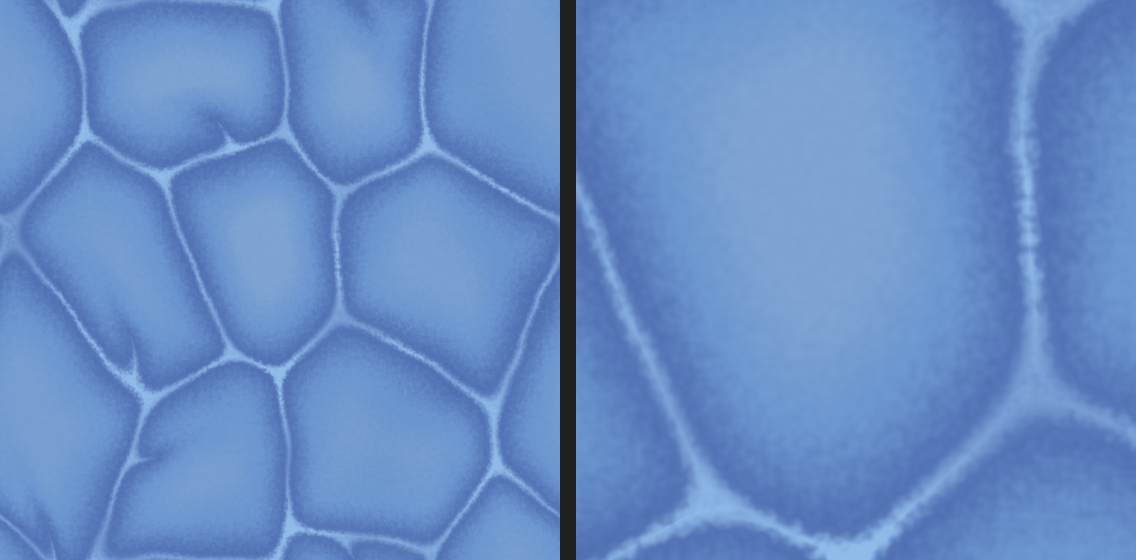
Left: the whole. Right: its middle third, enlarged.
Reproduce this texture procedurally as a WebGL 2 fragment shader.

```glsl
#version 300 es
precision highp float;
// Painted blue cells with pale, chalky seams. A wrapping Voronoi diagram is warped,
// its border distances are blended into rounded outlines, and that single distance
// drives the seams, the dark rims and the pale centres.
uniform vec2 u_resolution;
out vec4 fragColor;

const float CELLS = 3.0;                  // cells per side of the tile
const float JITTER = 0.66;                // scatter of the cell sites
const vec2 METRIC = vec2(1.0, 0.76);      // below 1 in y makes cells taller
const float ROUNDING = 0.011;             // softness of the cell corners
const float WARP = 0.036;                 // bend of the outlines
const float WOBBLE = 0.007;               // small waver of the outlines
const float SEAM_WIDTH = 0.0095;
const float CREASE_REACH = 0.045;         // how far a crease enters its cell
const float CREASE_SHARE = 0.5;           // part of the cells with a crease
const float RIM_WIDTH = 0.056;
const float GRAIN = 0.012;
const vec3 DEEP = vec3(0.310, 0.432, 0.694);
const vec3 MID = vec3(0.422, 0.588, 0.812);
const vec3 PALE = vec3(0.492, 0.638, 0.822);
const vec3 SEAM = vec3(0.565, 0.735, 0.915);

vec2 hash22(vec2 p) {
  vec3 q = fract(p.xyx * vec3(0.1031, 0.1030, 0.0973));
  q += dot(q, q.yzx + 33.33);
  return fract((q.xx + q.yz) * q.zy);
}

float cornerSlope(vec2 corner, vec2 offset, float period) {
  float angle = 6.2832 * hash22(mod(corner, period) + period).x;
  return dot(vec2(cos(angle), sin(angle)), offset);
}

// Gradient noise repeating a whole number of times over the tile.
float noise(vec2 uv, float period) {
  vec2 p = uv * period, i = floor(p), f = p - i;
  vec2 w = f * f * f * (f * (f * 6.0 - 15.0) + 10.0);
  vec2 e = vec2(1.0, 0.0);
  float low = mix(cornerSlope(i, f, period), cornerSlope(i + e.xy, f - e.xy, period), w.x);
  float high = mix(cornerSlope(i + e.yx, f - e.yx, period),
                   cornerSlope(i + e.xx, f - e.xx, period), w.x);
  return mix(low, high, w.y);
}

vec2 cellHash(vec2 cell, float salt) {
  return hash22(mod(cell, CELLS) + salt);
}

// Vector from p to the site of a cell, in canvas units; rows are staggered.
vec2 toSite(vec2 cell, vec2 p) {
  float stagger = (mod(cell.y, CELLS) - 1.0) / CELLS;
  vec2 site = cell + 0.5 + JITTER * (cellHash(cell, 17.0) - 0.5);
  site.x += stagger;
  return (site - p) / CELLS * METRIC;
}

// Rounded distance to the outline; also returns the owning cell.
float outline(vec2 uv, out vec2 owner) {
  vec2 p = uv * CELLS, base = floor(p), near = vec2(9.0);
  owner = base;
  for (int y = -2; y <= 2; y++)
    for (int x = -2; x <= 2; x++) {
      vec2 cell = base + vec2(x, y), r = toSite(cell, p);
      if (dot(r, r) < dot(near, near)) { near = r; owner = cell; }
    }

  float edge = 9.0, blend = 0.0;
  for (int y = -2; y <= 2; y++)
    for (int x = -2; x <= 2; x++) {
      if (x == 0 && y == 0) continue;
      vec2 r = toSite(owner + vec2(x, y), p);
      float d = dot(0.5 * (near + r), normalize(r - near));
      edge = min(edge, d);
      blend += exp(-d / ROUNDING);
    }

  // A curved crease running inward from the outline of some cells.
  vec2 pick = cellHash(owner, 41.0);
  if (pick.x < CREASE_SHARE) {
    float angle = 6.2832 * pick.y;
    vec2 dir = vec2(cos(angle), sin(angle));
    float along = dot(-near, dir);
    float across = dot(-near, vec2(-dir.y, dir.x)) + 6.0 * edge * edge;
    float crease = length(vec2(across, max(edge - CREASE_REACH, 0.0)));
    crease += 0.16 * edge + max(-along, 0.0);
    blend += exp(-crease / ROUNDING);
  }
  return -ROUNDING * log(blend);
}

void main() {
  vec2 uv = gl_FragCoord.xy / u_resolution;

  // Shape
  vec2 bend = vec2(noise(uv, 4.0), noise(uv + 0.37, 4.0));
  vec2 waver = vec2(noise(uv, 13.0), noise(uv + 0.61, 13.0));
  vec2 owner;
  float dist = outline(uv + WARP * bend + WOBBLE * waver, owner);

  // Chalk grain and slow paint variation
  float grain = 0.6 * noise(uv, 190.0) + 0.6 * noise(uv, 96.0);
  float drift = noise(uv + 0.21, 5.0);
  vec2 mood = cellHash(owner, 73.0);

  // Dark rim to pale centre
  float depth = dist * (1.0 + 0.5 * drift) + GRAIN * grain;
  vec3 colour = mix(DEEP, MID, smoothstep(-0.004, RIM_WIDTH, depth));
  float centre = smoothstep(0.8 * RIM_WIDTH, 2.1 * RIM_WIDTH, depth + 0.014 * drift);
  colour = mix(colour, PALE, centre * mix(0.55, 1.0, mood.x));
  colour += 0.012 * grain + 0.012 * drift;

  // Pale seams, wider at the junctions and fading in places
  float width = SEAM_WIDTH * (1.0 + 0.5 * noise(uv + 0.83, 9.0));
  float seam = 1.0 - smoothstep(-0.3 * width, width, dist + 0.006 * grain);
  float strength = clamp(0.85 + 0.7 * noise(uv + 0.47, 7.0) + 0.25 * grain, 0.3, 1.0);
  colour = mix(colour, SEAM, seam * strength);

  fragColor = vec4(colour, 1.0);
}
```
